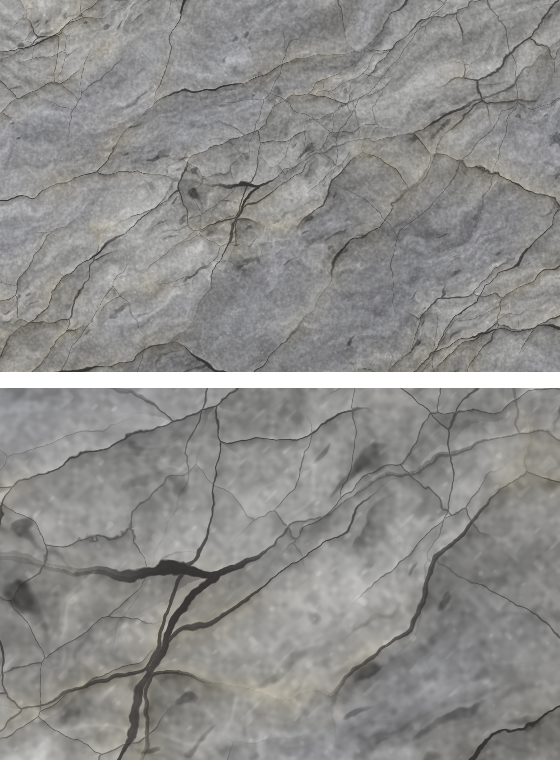
Top, the full canvas; bottom, a detail of the centre.
Write a Shadertoy shader that draws this texture.

```glsl
// Weathered grey rock face split by slanting cracks, with shattered, stained bands.
#define SLANT 0.56
#define PLATE_SCALE vec2(1.35, 3.2)
#define SHARD_SCALE vec2(4.2, 8.5)
#define SPLINTER_SCALE vec2(7.0, 15.0)
#define JOINT_SCALE vec2(1.9, 4.2)
#define BAND_PERIOD 0.65
#define BAND_SHIFT 0.06
#define CRACK_WIDTH 0.0062
#define BASE_TONE 0.543
#define GRAIN 0.09
#define CRACK_COLOR vec3(0.2, 0.19, 0.19)
#define STAIN_TINT vec3(1.02, 0.99, 0.91)

vec2 hash2(vec2 p) {
    vec3 h = fract(vec3(p.xyx) * vec3(0.1031, 0.1030, 0.0973));
    h += dot(h, h.yzx + 33.33);
    return fract((h.xx + h.yz) * h.zy);
}

float noise(vec2 p) {
    vec2 i = floor(p), f = fract(p);
    f = f * f * (3.0 - 2.0 * f);
    float low = mix(hash2(i).x, hash2(i + vec2(1, 0)).x, f.x);
    float high = mix(hash2(i + vec2(0, 1)).x, hash2(i + vec2(1, 1)).x, f.x);
    return mix(low, high, f.y);
}

float fbm(vec2 p) {
    float sum = 0.0, amp = 0.5;
    for (int i = 0; i < 5; i++) {
        sum += amp * noise(p);
        p = mat2(1.6, 1.2, -1.2, 1.6) * p + 7.3;
        amp *= 0.5;
    }
    return sum;
}

mat2 rotation(float a) {
    return mat2(cos(a), -sin(a), sin(a), cos(a));
}

// Stretched cells: x = edge distance, y = upward facing of the edge, z = cell value
vec3 cells(vec2 p, float angle, vec2 scale) {
    mat2 turn = rotation(angle);
    vec2 q = (turn * p) * scale;
    vec2 home = floor(q), f = fract(q), nearCell = vec2(0), nearVec = vec2(0);
    float best = 9.0;
    for (int k = 0; k < 9; k++) {
        vec2 g = vec2(k % 3 - 1, k / 3 - 1);
        vec2 r = g + 0.05 + 0.9 * hash2(home + g) - f;
        if (dot(r, r) < best) { best = dot(r, r); nearVec = r; nearCell = g; }
    }
    vec3 result = vec3(9.0, 0.0, hash2(home + nearCell + 41.0).y);
    for (int k = 0; k < 25; k++) {
        vec2 g = nearCell + vec2(k % 5 - 2, k / 5 - 2);
        vec2 r = g + 0.05 + 0.9 * hash2(home + g) - f;
        vec2 gap = r - nearVec;
        if (dot(gap, gap) > 0.0001) {
            vec2 n = normalize(gap);
            vec2 slope = (n * scale) * turn;
            float d = dot(0.5 * (nearVec + r), n) / length(slope);
            if (d < result.x) result.xy = vec2(d, normalize(slope).y);
        }
    }
    return result;
}

float crackLine(float d, float width, float px) {
    return 1.0 - smoothstep(0.5 * width - px, 0.6 * width + px, d);
}

// Shadow under an overhang, or a worn light lip above the crack
float ledge(vec3 cell, float reach) {
    return 0.06 * exp(-cell.x / (0.6 * reach)) * max(-cell.y, 0.0)
         - 0.19 * exp(-cell.x / reach) * max(cell.y, 0.0);
}

void mainImage(out vec4 fragColor, in vec2 fragCoord) {
    float px = 0.6 / iResolution.y;
    vec2 p = fragCoord / iResolution.y;

    // Bend the cracks broadly, then roughen them
    vec2 bend = vec2(fbm(p * 2.2 + 3.0), fbm(p * 2.2 + 19.0)) - 0.5;
    vec2 jag = vec2(fbm(p * 21.0 + 5.0), fbm(p * 21.0 + 31.0)) - 0.5;
    vec2 w = p + 0.24 * bend + 0.03 * jag;
    vec2 along = rotation(SLANT) * w;
    vec2 grit = rotation(SLANT + 0.2) * p;

    // Shattered bands between the broad plates
    float wave = 0.5 + 0.5 * cos(6.2832 * (along.y - BAND_SHIFT) / BAND_PERIOD);
    float band = smoothstep(0.3, 0.75, wave + 0.8 * (fbm(p * 3.0 + 11.0) - 0.5));
    vec3 plate = cells(w + 2.3, SLANT - 0.12, PLATE_SCALE);
    vec3 shard = cells(w + 6.1, SLANT + 0.15, SHARD_SCALE);
    vec3 splinter = cells(w + 4.4, SLANT + 0.05, SPLINTER_SCALE);
    vec3 joint = cells(w + 9.7, 1.15, JOINT_SCALE);

    // Plate tone, mottling and carved relief
    float mottle = fbm(p * 4.0 + 2.0 * bend) - 0.5;
    vec2 carve = vec2(along.x * 8.0, along.y * 17.0) + 3.0 * bend;
    float relief = fbm(carve) - fbm(carve + vec2(0.08, 0.2));
    float rim = exp(-plate.x / 0.05);
    float tone = BASE_TONE + 0.03 * rim + 0.035 * band + 0.17 * mottle + 0.42 * relief;
    tone += 0.04 * (plate.z - 0.5) + band * (0.07 * shard.z + 0.03 * splinter.z - 0.05);

    // Swirling mineral veins, fine grain, pale specks and dark chips
    float swirl = 0.5 + 0.5 * sin(46.0 * fbm(along * vec2(2.5, 5.0) + 2.0 * bend));
    float patches = smoothstep(0.42, 0.6, fbm(p * 6.0 + 23.0));
    tone += patches * (0.05 * pow(swirl, 10.0) - 0.05 * pow(1.0 - swirl, 10.0));
    tone += GRAIN * (noise(grit * 190.0) + 0.6 * noise(grit.yx * 95.0) - 0.8);
    tone += 0.06 * smoothstep(0.8, 0.97, noise(grit * vec2(95.0, 150.0) + 50.0));
    tone -= 0.16 * smoothstep(0.8, 0.95, noise(along * vec2(28.0, 75.0) + 80.0)) * patches;

    // Openness varies along each crack, so lines pinch out and gape again
    float open = noise(p * 6.0 + 13.0);
    float gape = smoothstep(0.45, 0.95, noise(p * 10.0 + 37.0));
    float shardFade = band * smoothstep(0.25, 0.55, noise(p * 8.0 + 60.0));
    float splinterFade = band * smoothstep(0.45, 0.7, noise(p * 7.0 + 44.0));
    float jointFade = smoothstep(0.4, 0.65, noise(p * 4.0 + 90.0));
    tone += ledge(plate, 0.012 + 0.014 * gape) * (0.3 + 0.7 * open);
    tone += 0.8 * shardFade * ledge(shard, 0.011) + 0.5 * splinterFade * ledge(splinter, 0.006);

    // Ochre stain gathers along cracks in the bands
    vec3 color = tone * mix(vec3(0.993, 0.997, 1.022), vec3(1.0, 1.0, 0.995), max(band, rim));
    float seep = max(0.7 * rim, exp(-shard.x / 0.02) * band);
    color *= mix(vec3(1.0), STAIN_TINT, seep * smoothstep(0.38, 0.62, fbm(p * 5.0 + 70.0)));

    // Crack lines, from broad splits to hairlines
    float dark = crackLine(plate.x, CRACK_WIDTH * (0.25 + gape), px) * (0.2 + 0.75 * smoothstep(0.2, 0.6, open));
    dark = max(dark, crackLine(shard.x, CRACK_WIDTH * (0.2 + 0.5 * gape), px) * 0.75 * shardFade);
    dark = max(dark, crackLine(splinter.x, 0.15 * CRACK_WIDTH, px) * 0.5 * splinterFade);
    dark = max(dark, crackLine(joint.x, 0.22 * CRACK_WIDTH, px) * 0.6 * jointFade);
    fragColor = vec4(clamp(mix(color, CRACK_COLOR, dark), 0.0, 1.0), 1.0);
}
```
